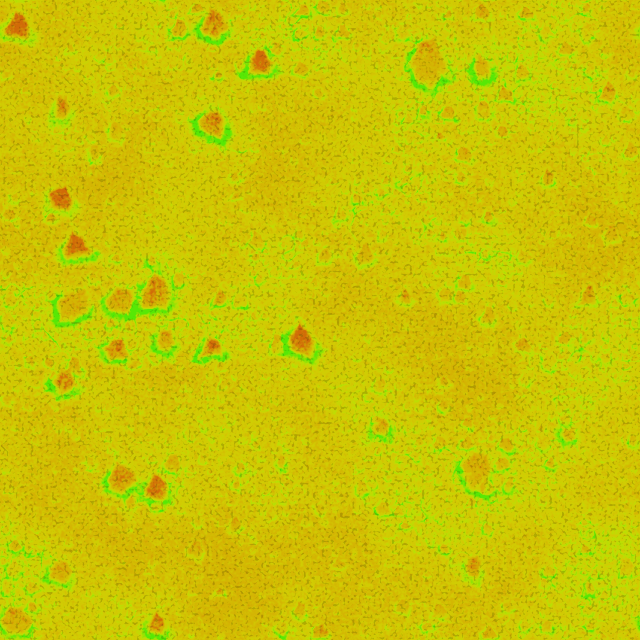
Give the GLSL for this texture map, as a Shadertoy shader.

```glsl
const float TAU = 6.2831853;

vec3 hash(vec2 cell, float seed) {
    uvec3 v = uvec3(ivec3(cell, seed)) * 1664525u + 1013904223u;
    v.x += v.y * v.z; v.y += v.z * v.x; v.z += v.x * v.y;
    v ^= v >> 16;
    v.x += v.y * v.z; v.y += v.z * v.x; v.z += v.x * v.y;
    return vec3(v >> 8) / 16777216.0;
}

float corner(vec2 cell, vec2 offset, float n) {
    float a = TAU * hash(mod(cell, n), n).x;
    return dot(vec2(cos(a), sin(a)), offset);
}

// Gradient noise that wraps after n cells across the canvas
float noise(vec2 uv, float n) {
    vec2 p = uv * n, i = floor(p), f = p - i;
    vec2 s = f * f * f * (f * (f * 6.0 - 15.0) + 10.0), e = vec2(1, 0);
    return mix(mix(corner(i, f, n), corner(i + e, f - e, n), s.x),
               mix(corner(i + e.yx, f - e.yx, n), corner(i + 1.0, f - 1.0, n), s.x), s.y);
}

float fbm(vec2 uv, float n) {
    float sum = 0.0, amp = 1.0;
    for (int k = 0; k < 4; k++) {
        sum += amp * noise(uv, n);
        n *= 2.0;
        amp *= 0.6;
    }
    return sum;
}

float clumps(vec2 uv) {
    return smoothstep(-0.25, 0.4, noise(uv, 5.0) + 0.5 * noise(uv, 11.0));
}

// Faceted stones: warm body, green rim strongest at the foot
float addStones(float tone, vec2 uv, float n, float share, float warmth, float rimDepth) {
    vec2 p = uv * n, cell = floor(p);
    for (int k = 0; k < 9; k++) {
        vec2 id = cell + vec2(k % 3, k / 3) - 1.0;
        vec2 key = mod(id, n);
        vec3 h = hash(key, n + 1.0), g = hash(key, n + 2.0);
        vec2 center = id + 0.3 + 0.4 * h.yz;
        if (h.x > share * (0.3 + 1.2 * clumps(center / n))) continue;

        float radius = mix(0.17, 0.38, g.x);
        vec2 q = p - center;
        float height = q.y / radius;
        q.x *= 1.0 + 0.45 * g.y * clamp(height, -1.0, 1.0);
        q.y *= mix(0.65, 1.1, g.z);
        float d = -1.0;
        for (int j = 0; j < 6; j++) {
            vec3 facet = hash(key, n + 3.0 + float(j));
            float a = (float(j) + 0.7 * facet.x) * TAU / 6.0;
            d = max(d, dot(q, vec2(cos(a), sin(a))) - radius * (0.75 + 0.3 * facet.y));
        }

        float foot = mix(0.25, 1.0, smoothstep(0.9, -0.5, height + 0.5 * q.x / radius));
        float rim = exp(-pow((d - 0.04) / 0.085, 2.0)) * foot;
        float body = smoothstep(0.04, -0.06, d);
        float face = warmth * mix(0.75, 1.08, g.y) + 0.08 * clamp(height, -1.0, 1.0);
        tone = mix(tone, face + 0.35 * (tone - 0.55), body * 0.9);
        tone -= rimDepth * rim * (0.65 + 0.35 * h.y);
    }
    return tone;
}

// Green through yellow and amber to rust
vec3 ramp(float t) {
    vec3 c = mix(vec3(0.34, 0.91, 0.02), vec3(0.74, 0.87, 0.01), smoothstep(-0.05, 0.36, t));
    c = mix(c, vec3(0.82, 0.80, 0.01), smoothstep(0.32, 0.54, t));
    c = mix(c, vec3(0.83, 0.71, 0.01), smoothstep(0.52, 0.76, t));
    return mix(c, vec3(0.82, 0.42, 0.03), smoothstep(0.75, 1.08, t));
}

void mainImage(out vec4 fragColor, in vec2 fragCoord) {
    vec2 uv = fragCoord / iResolution.xy;
    float rough = clumps(uv);

    // Broad earth patches and lit bumps
    float tone = 0.63 - 0.11 * rough + 0.15 * fbm(uv, 4.0);
    float relief = fbm(uv, 24.0) - fbm(uv + vec2(0.004, 0.006), 24.0);
    tone += relief * mix(0.06, 0.16, rough);

    // Broken green crevices
    float crevice = smoothstep(0.12, 0.0, abs(noise(uv, 38.0)));
    tone -= 0.28 * crevice * smoothstep(0.1, 0.45, noise(uv, 19.0)) * (0.3 + rough);

    // Pebbles, then larger stones with worn outlines
    vec2 worn = uv + 0.003 * vec2(noise(uv, 61.0), noise(uv, 67.0));
    tone = addStones(tone, worn, 62.0, 0.42, 0.62, 0.24);
    tone = addStones(tone, worn, 31.0, 0.24, 0.78, 0.36);
    tone = addStones(tone, worn, 14.0, 0.19, 1.0, 0.55);

    // Fine sand grain with dull specks
    tone += 0.17 * noise(uv, 230.0) + 0.13 * noise(uv, 120.0);
    float speck = smoothstep(0.1, 0.5, noise(uv, 211.0) + 0.4 * noise(uv, 90.0));
    fragColor = vec4(ramp(tone) * (1.0 - 0.16 * speck), 1.0);
}
```
